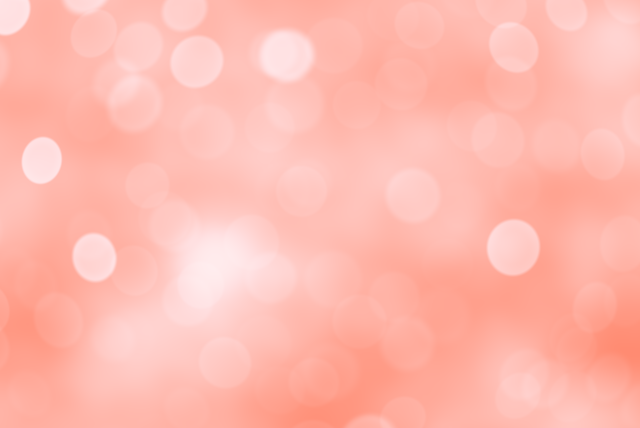
Reproduce this background procedurally as a WebGL 1 fragment shader.

```glsl
precision highp float;
// Coral bokeh: a blurred field of gradient noise under soft glows and
// translucent lens discs, scattered on jittered grids. Every part adds to
// one tone value, which is turned into colour by a ramp at the end.

uniform vec2 u_resolution;

#define BASE_TONE 0.33
#define CENTRE_LIGHT 0.36
#define CLOUD_CONTRAST 0.56
#define GLOW_CELL 0.42
#define GLOW_STRENGTH 0.62
#define DISC_CELL 0.17
#define DISC_RADIUS 0.062
#define DISC_FAINT 0.10
#define DISC_BRIGHT 0.60
#define EDGE_SQUASH 0.22
#define DEEP_COLOUR vec3(1.0, 0.56, 0.465)
#define PALE_COLOUR vec3(1.0, 0.86, 0.86)

vec3 hash3(vec2 p) {
  vec3 q = fract(p.xyx * vec3(0.1031, 0.1030, 0.0973));
  q += dot(q, q.yxz + 33.33);
  return fract((q.xxy + q.yzz) * q.zyx);
}

float cornerSlope(vec2 cell, vec2 corner, vec2 offset) {
  float angle = 6.2832 * hash3(cell + corner + 71.0).x;
  return dot(vec2(cos(angle), sin(angle)), offset - corner);
}

float gradientNoise(vec2 p) {
  vec2 cell = floor(p);
  vec2 f = fract(p);
  vec2 w = f * f * f * (f * (f * 6.0 - 15.0) + 10.0);
  float low = mix(cornerSlope(cell, vec2(0.0, 0.0), f),
                  cornerSlope(cell, vec2(1.0, 0.0), f), w.x);
  float high = mix(cornerSlope(cell, vec2(0.0, 1.0), f),
                   cornerSlope(cell, vec2(1.0, 1.0), f), w.x);
  return mix(low, high, w.y);
}

float clouds(vec2 p) {
  return gradientNoise(p * vec2(2.1, 2.6) + 3.7)
       + 0.50 * gradientNoise(p * vec2(4.3, 5.4) + 19.2)
       + 0.16 * gradientNoise(p * 11.0 + 41.5);
}

// Wide out-of-focus lights
float glows(vec2 p) {
  vec2 home = floor(p / GLOW_CELL);
  float sum = 0.0;
  for (int j = -1; j <= 1; j++) {
    for (int i = -1; i <= 1; i++) {
      vec2 cell = home + vec2(float(i), float(j));
      vec3 h = hash3(cell + 137.0);
      vec2 d = p - (cell + h.xy) * GLOW_CELL;
      float width = mix(0.055, 0.10, h.x);
      sum += h.z * h.z * exp(-0.5 * dot(d, d) / (width * width));
    }
  }
  return sum * GLOW_STRENGTH;
}

// Translucent discs, narrowed along the lens radius away from the centre
float discs(vec2 p, vec2 centre, float seed) {
  vec2 home = floor(p / DISC_CELL);
  float sum = 0.0;
  for (int j = -1; j <= 1; j++) {
    for (int i = -1; i <= 1; i++) {
      vec2 cell = home + vec2(float(i), float(j));
      vec3 place = hash3(cell + seed);
      vec3 look = hash3(cell + seed + 53.0);
      vec2 spot = (cell + place.xy) * DISC_CELL;
      vec2 arm = spot - centre;
      float reach = length(arm);
      vec2 radial = arm / max(reach, 0.001);
      vec2 d = p - spot;
      float squash = 1.0 + EDGE_SQUASH * smoothstep(0.25, 0.8, reach);
      float r = length(vec2(dot(d, radial) * squash,
                            dot(d, vec2(-radial.y, radial.x))));
      float radius = DISC_RADIUS * mix(0.86, 1.08, look.x);
      float blur = mix(0.004, 0.018, look.y * look.y);
      float body = 1.0 - smoothstep(radius - blur, radius + blur, r);
      float rim = 0.84 + 0.16 * smoothstep(0.55, 1.0, r / radius);
      float power = DISC_FAINT * smoothstep(0.15, 0.7, place.z)
                  + DISC_BRIGHT * pow(place.z, 14.0);
      sum += body * rim * power * mix(0.75, 1.15, smoothstep(0.2, 0.8, reach));
    }
  }
  return sum;
}

void main() {
  vec2 p = gl_FragCoord.xy / u_resolution.y;
  float aspect = u_resolution.x / u_resolution.y;
  vec2 centre = vec2(0.5 * aspect, 0.5);

  // Broad light above the middle, deep red low on the right
  vec2 q = (p - vec2(0.43 * aspect, 0.68)) / vec2(0.56, 0.48);
  vec2 e = (p - vec2(0.98 * aspect, 0.18)) / vec2(0.15, 0.10);
  float tone = BASE_TONE + CENTRE_LIGHT * exp(-dot(q, q));
  tone -= 0.42 * exp(-dot(e, e));
  tone += CLOUD_CONTRAST * clouds(p) + glows(p);
  tone += discs(p, centre, 11.0) + discs(p + 0.08, centre + 0.08, 211.0);

  // Roll off the highlights towards a faintly pink white
  float over = max(tone - 0.9, 0.0);
  tone = min(tone, 0.9) + 0.45 * (1.0 - exp(-over / 0.45));
  vec3 colour = mix(DEEP_COLOUR, PALE_COLOUR, max(tone, -0.5));
  colour.b = min(colour.b, colour.g + 0.005);
  gl_FragColor = vec4(clamp(colour, 0.0, 1.0), 1.0);
}
```
